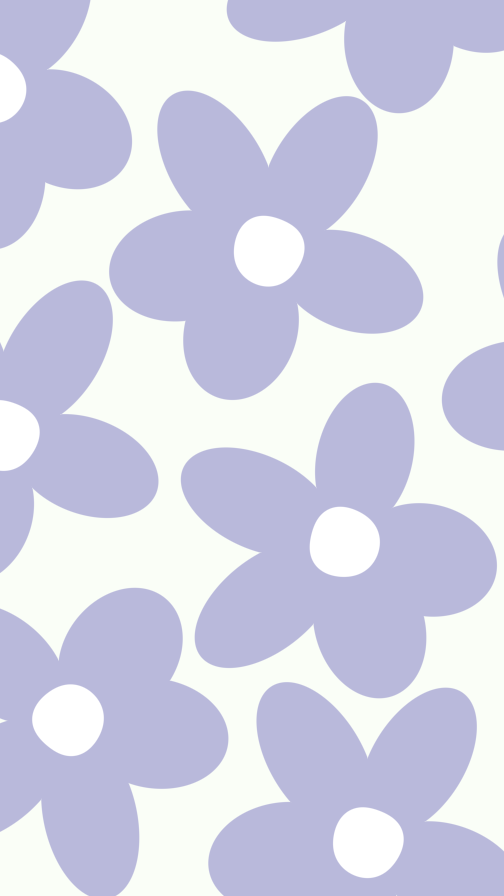
This pattern is drawn by a WebGL 2 fragment shader. Its source:

```glsl
#version 300 es
precision highp float;
// Large flat lavender flowers with white hearts, scattered on a pale cream ground.

uniform vec2 u_resolution;
out vec4 fragColor;

// Each petal: direction in degrees, reach, half width.
const vec3 PETALS[5] = vec3[5](
  vec3(58.0, 1.52, 0.40), vec3(121.5, 1.57, 0.40), vec3(190.0, 1.38, 0.47),
  vec3(251.0, 1.33, 0.48), vec3(339.5, 1.40, 0.41));

// Each column of flowers: top flower and step to the next one down.
const vec4 COLUMNS[3] = vec4[3](
  vec4(-0.08, 6.92, 0.335, -2.705),
  vec4(2.30, 5.53, 0.425, -2.535),
  vec4(3.42, 8.09, 1.74, -3.71));

// Sideways bend of each column, and the turn in degrees of its three flowers.
const vec2 BENDS[3] = vec2[3](vec2(-0.225, -0.265), vec2(0.225, 0.035), vec2(0.0));
const vec3 TURNS[3] = vec3[3](vec3(80.0, 0.0, 161.0), vec3(0.0, 97.0, 0.0), vec3(80.0, -3.0, 0.0));

// Coordinates of p in a frame turned by the given angle.
vec2 turned(vec2 p, float degrees) {
  float a = radians(degrees);
  return vec2(dot(p, vec2(cos(a), sin(a))), dot(p, vec2(-sin(a), cos(a))));
}

float ellipseDistance(vec2 p, vec2 radii) {
  float scaled = length(p / radii);
  return scaled * (scaled - 1.0) / max(length(p / (radii * radii)), 0.001);
}

float petalsDistance(vec2 p) {
  float d = length(p) - 0.48;
  for (int i = 0; i < 5; i++) {
    vec3 petal = PETALS[i];
    vec2 q = turned(p, petal.x) - vec2(0.54 * petal.y, 0.0);
    d = min(d, ellipseDistance(q, vec2(0.46 * petal.y, petal.z)));
  }
  return d;
}

// A slightly uneven, hand-cut disc.
float heartDistance(vec2 p) {
  float a = atan(p.y, p.x);
  return length(p) - 0.302 - 0.008 * sin(3.0 * a + 1.0) - 0.005 * sin(4.0 * a);
}

float coverage(float d, float pixel) {
  return smoothstep(0.75 * pixel, -0.75 * pixel, d);
}

void main() {
  // The canvas is 7.68 units tall.
  float pixel = 7.68 / u_resolution.y;
  vec2 p = gl_FragCoord.xy * pixel;

  // Union of all flowers
  float petals = 10.0;
  float heart = 10.0;
  for (int column = 0; column < 3; column++) {
    for (int row = 0; row < 3; row++) {
      float r = float(row);
      vec2 center = COLUMNS[column].xy + r * COLUMNS[column].zw + r * (2.0 - r) * BENDS[column];
      vec2 q = turned(p - center, TURNS[column][row]);
      petals = min(petals, petalsDistance(q));
      heart = min(heart, heartDistance(q));
    }
  }

  // Flat colours, back to front
  vec3 cream = vec3(0.98, 0.995, 0.97);
  vec3 lavender = vec3(0.727, 0.727, 0.86);
  vec3 color = mix(cream, lavender, coverage(petals, pixel));
  color = mix(color, vec3(1.0), coverage(heart, pixel));
  fragColor = vec4(color, 1.0);
}
```
